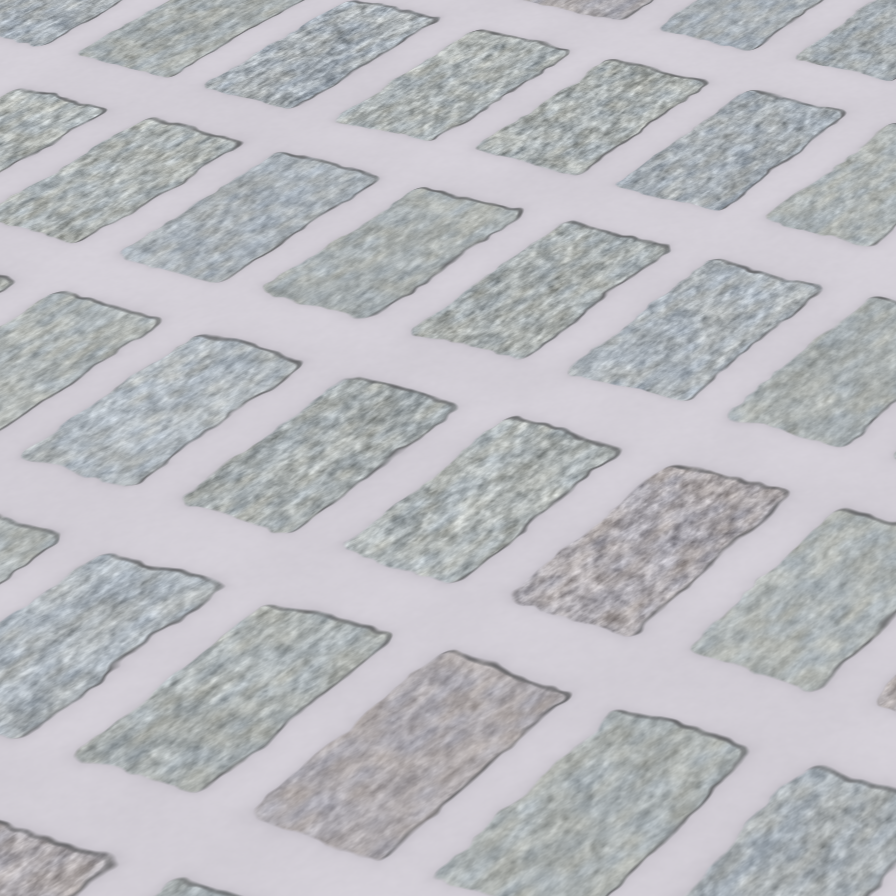
Give the GLSL for this texture, as a WebGL 1 fragment shader.

```glsl
precision highp float;

uniform vec2 u_resolution;

const vec2 CELL_SIZE = vec2(1.0, 1.63);
const vec2 STONE_HALF = vec2(0.367, 0.607);
const float CORNER_RADIUS = 0.06;
const float EDGE_SOFTNESS = 0.011;

const vec3 JOINT_COLOR = vec3(0.825, 0.81, 0.84);
const vec3 COOL_STONE = vec3(0.675, 0.695, 0.695);
const vec3 BLUE_STONE = vec3(0.665, 0.69, 0.71);
const vec3 LILAC_STONE = vec3(0.685, 0.668, 0.68);
const vec3 RIM_COLOR = vec3(0.40, 0.40, 0.41);

float hash(vec2 p) {
  vec3 q = fract(p.xyx * vec3(0.1031, 0.1030, 0.0973));
  q += dot(q, q.yzx + 33.33);
  return fract((q.x + q.y) * q.z);
}

float noise(vec2 p) {
  vec2 i = floor(p);
  vec2 f = fract(p);
  f = f * f * (3.0 - 2.0 * f);
  float low = mix(hash(i), hash(i + vec2(1.0, 0.0)), f.x);
  float high = mix(hash(i + vec2(0.0, 1.0)), hash(i + vec2(1.0, 1.0)), f.x);
  return mix(low, high, f.y);
}

float fbm(vec2 p) {
  float sum = 0.0;
  float weight = 0.5;
  for (int i = 0; i < 3; i++) {
    sum += weight * noise(p);
    p = mat2(1.7, 1.1, -1.1, 1.7) * p + 17.3;
    weight *= 0.55;
  }
  return sum / 0.956;
}

// Solves the perspective projection for paving coordinates
vec2 groundPlane(vec2 s) {
  vec2 across = vec2(0.1932, -0.0686) + 0.023 * s;
  vec2 along = vec2(0.3344, 0.2665) - 0.0897 * s;
  vec2 offset = s - vec2(0.0742, 0.1563);
  float det = across.x * along.y - along.x * across.y;
  return vec2(offset.x * along.y - along.x * offset.y,
              across.x * offset.y - offset.x * across.y) / det;
}

float roundedBox(vec2 p, vec2 halfSize, float radius) {
  vec2 d = abs(p) - halfSize + radius;
  return length(max(d, 0.0)) + min(max(d.x, d.y), 0.0) - radius;
}

float coverage(float dist) {
  return 1.0 - smoothstep(-EDGE_SOFTNESS, EDGE_SOFTNESS, dist);
}

// Hewn outline: chipped edges and a slightly uneven size
float stoneDistance(vec2 local, vec2 ground, vec2 id) {
  vec2 halfSize = STONE_HALF + 0.025 * (vec2(hash(id + 3.1), hash(id + 8.7)) - 0.5);
  vec2 wobble = vec2(noise(ground * 5.0 + 20.0), noise(ground * 5.0 + 61.0)) - 0.5;
  float chips = noise(ground * 17.0 + 40.0) - 0.5;
  return roundedBox(local + 0.05 * wobble, halfSize, CORNER_RADIUS) + 0.022 * chips;
}

vec3 stoneColor(vec2 ground, vec2 id) {
  float kind = hash(id + 15.4);
  vec3 base = mix(COOL_STONE, BLUE_STONE, smoothstep(0.45, 0.6, kind));
  base = mix(base, LILAC_STONE, smoothstep(0.74, 0.78, kind));
  base += 0.04 * (hash(id + 27.9) - 0.5);

  // Rough grain with small lit and shaded faces
  vec2 grain = ground * vec2(21.0, 13.0) + 50.0 * hash(id);
  float roughness = mix(0.65, 1.15, hash(id + 41.2));
  float mottle = fbm(grain) - 0.5;
  float relief = fbm(grain * 1.3 + 5.0) - fbm(grain * 1.3 + vec2(5.45, 5.3));
  float patches = noise(ground * 4.0 + 9.0) - 0.5;
  float tone = roughness * (0.34 * mottle + 0.22 * relief) + 0.05 * patches;
  vec3 mineral = vec3(0.03, 0.008, -0.03) * (noise(grain * 0.7 + 31.0) - 0.5);
  return base + tone + mineral;
}

vec3 jointColor(vec2 ground, float dist) {
  float sand = 0.018 * (fbm(ground * 24.0) - 0.5) + 0.02 * (noise(ground * 3.0) - 0.5);
  float contact = 0.055 * exp(-max(dist, 0.0) * 35.0);
  return JOINT_COLOR + sand - contact;
}

void main() {
  vec2 plane = groundPlane(gl_FragCoord.xy / u_resolution) + vec2(0.133, 0.128);
  vec2 id = floor(plane);
  vec2 local = (fract(plane) - 0.5) * CELL_SIZE;
  vec2 ground = plane * CELL_SIZE;

  float dist = stoneDistance(local, ground, id);
  float stone = coverage(dist);

  // Dark rim on the two far edges only
  float inner = coverage(stoneDistance(local + vec2(0.017, 0.024), ground, id));
  float broken = mix(0.35, 0.95, noise(ground * 14.0 + 73.0));
  float rim = (1.0 - inner) * broken;

  vec3 face = mix(stoneColor(ground, id), RIM_COLOR, rim);
  gl_FragColor = vec4(mix(jointColor(ground, dist), face, stone), 1.0);
}
```
